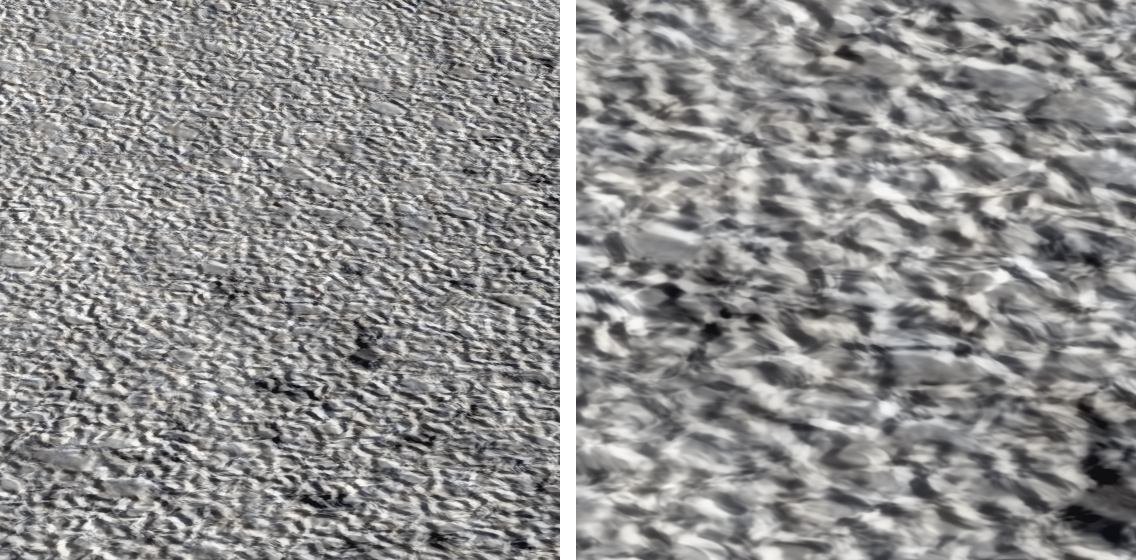
Left: the whole. Right: its middle third, enlarged.
Give the GLSL for this texture, as a Shadertoy shader.

```glsl
// Sunlit grey gravel receding upwards, with flattened grains and scattered larger stones.

vec2 hash2(vec2 p) {
    vec3 q = fract(p.xyx * vec3(0.1031, 0.1030, 0.0973));
    q += dot(q, q.yzx + 33.33);
    return fract((q.xx + q.yz) * q.zy);
}

float cornerSlope(vec2 cell, vec2 offset) {
    return dot(hash2(cell) * 2.0 - 1.0, offset);
}

// Gradient noise, roughly -0.6 to 0.6
float noise(vec2 p) {
    vec2 i = floor(p), f = fract(p);
    vec2 u = f * f * f * (f * (f * 6.0 - 15.0) + 10.0);
    vec2 e = vec2(1.0, 0.0);
    float low = mix(cornerSlope(i, f), cornerSlope(i + e, f - e), u.x);
    float high = mix(cornerSlope(i + e.yx, f - e.yx), cornerSlope(i + 1.0, f - 1.0), u.x);
    return mix(low, high, u.y);
}

// Coverage of sparse, rough-edged flat stones
float stones(vec2 p) {
    vec2 q = p / 3.6 + 0.13 * vec2(noise(p * 0.7), noise(p * 0.7 + 40.0));
    vec2 home = floor(q);
    float cover = 0.0;
    for (int y = -1; y <= 1; y++) {
        for (int x = -1; x <= 1; x++) {
            vec2 cell = home + vec2(x, y);
            vec2 spot = hash2(cell + 17.0);
            vec2 kind = hash2(cell + 71.0);
            vec2 radius = mix(vec2(0.17, 0.15), vec2(0.52, 0.36), kind.y * kind.y);
            float d = length((q - cell - spot) / radius);
            cover = max(cover, step(kind.x, 0.42) * (1.0 - smoothstep(0.72, 1.08, d)));
        }
    }
    return cover;
}

// Ground height: fine grit, replaced by smoother plateaus on the stones
float height(vec2 p) {
    vec2 w = p + 0.7 * vec2(noise(p * 0.6 + 9.0), noise(p * 0.6 + 25.0));
    w += 0.22 * vec2(noise(p * 1.7 + 31.0), noise(p * 1.7 + 52.0));
    float grit = noise(w) + 0.5 * noise(w * 1.9 + 13.0) + 0.27 * noise(w * 3.6 + 5.0);
    float grains = 0.24 * tanh(grit * 5.0) + 0.45 * grit;
    return mix(grains, 0.34 + 0.35 * grit, stones(p));
}

void mainImage(out vec4 fragColor, in vec2 fragCoord) {
    vec2 uv = fragCoord / iResolution.xy;

    // Perspective: grains shrink towards the top and slope down to the right
    vec2 ground = vec2((uv.x - 0.5) * (1.0 + 0.8 * uv.y), uv.y + 0.4 * uv.y * uv.y);
    ground.y += 0.17 * ground.x * (0.6 + 0.4 * uv.y);
    vec2 p = ground * vec2(34.0, 66.0) + 120.0;

    // Relief lit from the upper right, in patches of stronger and weaker contrast
    float relief = height(p) - height(p + vec2(0.46, 0.38));
    float contrast = mix(0.66, 0.54, uv.y) * (1.0 + 0.5 * noise(p * 0.15 + 30.0));
    float tone = 0.57 + 0.44 * tanh(contrast * relief / 0.44);

    // Broad light and dark drifts, with deeper hollows at the lower right
    tone += 0.13 * noise(ground * vec2(3.0, 5.0) + 3.0);
    tone += 0.15 * noise(p * 0.2) + 0.13 * noise(p * 0.42 + 21.0);
    float hollow = smoothstep(0.12, 0.4, noise(p * vec2(0.28, 0.34) + 60.0));
    tone -= 0.26 * hollow * smoothstep(-0.3, 0.8, uv.x - uv.y + 0.3);
    tone += 0.05 * (uv.y - uv.x);
    tone = clamp(tone, 0.06, 0.96);

    // Cool shadows, warm highlights and faintly varied mineral tints
    vec3 cool = vec3(-0.001, -0.003, 0.008);
    vec3 warm = vec3(0.006, 0.002, -0.007);
    vec3 color = vec3(tone) + mix(cool, warm, smoothstep(0.2, 0.8, tone));
    color += vec3(0.03, 0.005, -0.03) * noise(p * 0.45 + 80.0);
    fragColor = vec4(color, 1.0);
}
```
